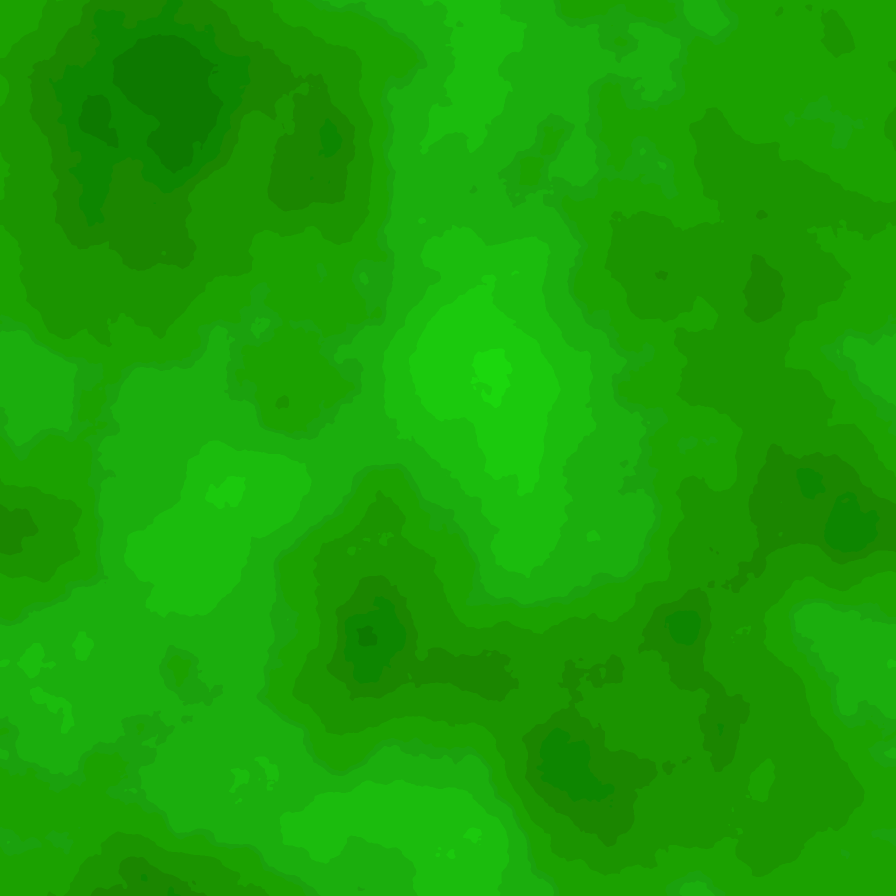
This texture is drawn by a WebGL 1 fragment shader. Its source:

```glsl
precision highp float;
// Mossy green clouds in flat, stepped tones with crinkled contour edges.
// Wrapping gradient noise is layered into a height, and each colour channel
// of that height is rounded to coarse levels; 2x2 samples smooth the edges.

uniform vec2 u_resolution;

#define BASE_CELLS 3.0     // cells of the broadest layer across the canvas
#define OCTAVES 7          // layers, each twice as fine as the last
#define GAIN 0.46          // strength of each finer layer
#define CONTRAST 0.27      // spread of the green values
#define MID_GREEN 0.63     // average green value
#define LEVELS 19.0        // tone steps per channel
#define RED_EDGE 0.527     // green value where red rises one step
#define BLUE_EDGE 0.645    // green value where blue rises one step
#define SEED 7.0

// Random value in 0..1 for a lattice point of one layer
float hash(vec2 cell, float layer) {
  vec3 p = fract(vec3(cell, layer + SEED) * vec3(0.1031, 0.1030, 0.0973));
  p += dot(p, p.yzx + 33.33);
  return fract((p.x + p.y) * p.z);
}

// Slope contribution of one lattice corner, wrapped at the period
float corner(vec2 cell, vec2 offset, float period, float layer) {
  float angle = 6.28319 * hash(mod(cell, period), layer);
  return dot(vec2(cos(angle), sin(angle)), offset);
}

// Gradient noise that repeats after a whole number of cells
float gradientNoise(vec2 p, float period, float layer) {
  vec2 cell = floor(p);
  vec2 f = p - cell;
  vec2 fade = f * f * f * (f * (f * 6.0 - 15.0) + 10.0);
  vec2 e = vec2(1.0, 0.0);
  float low = mix(corner(cell, f, period, layer),
                  corner(cell + e.xy, f - e.xy, period, layer), fade.x);
  float high = mix(corner(cell + e.yx, f - e.yx, period, layer),
                   corner(cell + e.xx, f - e.xx, period, layer), fade.x);
  return mix(low, high, fade.y);
}

// Sum of layers from broad clouds to fine crinkles
float cloudHeight(vec2 uv) {
  float sum = 0.0;
  float strength = 1.0;
  float period = BASE_CELLS;
  for (int i = 0; i < OCTAVES; i++) {
    sum += strength * gradientNoise(uv * period, period, float(i) * 17.0);
    strength *= GAIN;
    period *= 2.0;
  }
  return sum;
}

// Stepped green, with red and blue changing at their own heights
vec3 steppedGreen(float green) {
  float red = 1.0 + step(RED_EDGE, green);
  float blue = step(BLUE_EDGE, green);
  return vec3(red, floor(green * LEVELS + 0.5), blue) / LEVELS;
}

void main() {
  vec3 color = vec3(0.0);
  for (int y = 0; y < 2; y++) {
    for (int x = 0; x < 2; x++) {
      vec2 shift = (vec2(float(x), float(y)) - 0.5) * 0.5;
      vec2 uv = (gl_FragCoord.xy + shift) / u_resolution;
      color += steppedGreen(MID_GREEN + CONTRAST * cloudHeight(uv));
    }
  }
  gl_FragColor = vec4(color * 0.25, 1.0);
}
```
